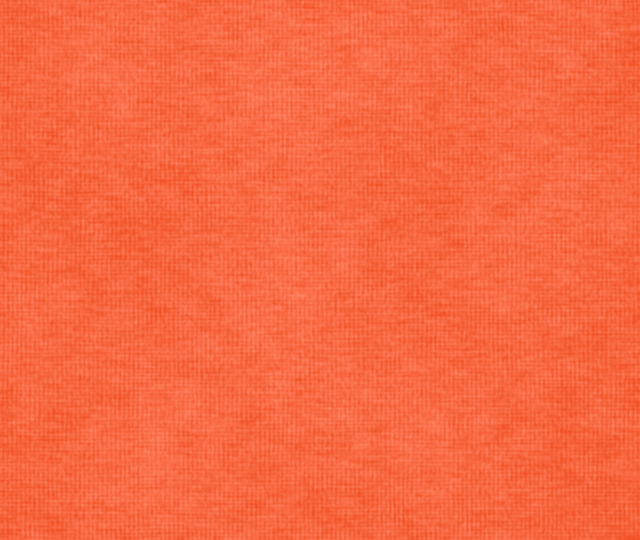
Write a Shadertoy shader that draws this texture.

```glsl
const vec3 DEEP_ORANGE = vec3(0.945, 0.325, 0.155);
const vec3 PALE_CORAL = vec3(1.0, 0.505, 0.375);

// Feature counts per canvas height
const float RIB_COUNT = 120.0;
const float ROW_COUNT = 144.0;
const vec2 NUB_SCALE = vec2(150.0, 75.0);
const vec2 GRAIN_SCALE = vec2(165.0, 150.0);
const vec2 STREAK_SCALE = vec2(24.0, 125.0);
const vec2 PATCH_SCALE = vec2(17.0, 22.0);
const vec2 CLOUD_SCALE = vec2(4.0, 3.5);

// Contribution of each feature to the tone
const float BASE_TONE = 0.50;
const float RIB_DEPTH = 0.13;
const float ROW_DEPTH = 0.07;
const float NUB_DEPTH = 0.34;
const float GRAIN_DEPTH = 0.28;
const float STREAK_DEPTH = 0.36;
const float PATCH_DEPTH = 0.22;
const float CLOUD_DEPTH = 0.22;
const float EDGE_SHADE = 0.13;
const float THREAD_WANDER = 0.003;
const float TAU = 6.2831853;

vec2 hashGradient(ivec2 cell) {
    uvec2 q = uvec2(cell) * uvec2(1597334677u, 3812015801u);
    uint h = q.x ^ q.y;
    h = (h ^ (h >> 16)) * 2146121005u;
    h = (h ^ (h >> 15)) * 2221713035u;
    h ^= h >> 16;
    float angle = TAU * float(h & 65535u) / 65536.0;
    return vec2(cos(angle), sin(angle));
}

float gradientNoise(vec2 p) {
    ivec2 cell = ivec2(floor(p));
    vec2 f = fract(p);
    vec2 u = f * f * f * (f * (f * 6.0 - 15.0) + 10.0);
    float a = dot(hashGradient(cell), f);
    float b = dot(hashGradient(cell + ivec2(1, 0)), f - vec2(1, 0));
    float c = dot(hashGradient(cell + ivec2(0, 1)), f - vec2(0, 1));
    float d = dot(hashGradient(cell + ivec2(1, 1)), f - vec2(1, 1));
    return mix(mix(a, b, u.x), mix(c, d, u.x), u.y);
}

// Vertical ribs crossed by fainter rows, both fading in and out
float knit(vec2 p) {
    vec2 wander = THREAD_WANDER * vec2(gradientNoise(p * vec2(9.0, 6.0)),
                                       gradientNoise(p * vec2(6.0, 9.0) + 31.7));
    vec2 thread = p + wander;
    float ribFade = 1.0 + 1.1 * gradientNoise(p * vec2(14.0, 20.0) + 57.3);
    float rowFade = 1.0 + 1.3 * gradientNoise(p * vec2(13.0, 18.0) + 83.1);
    float ribs = sin(TAU * RIB_COUNT * thread.x);
    float rows = sin(TAU * ROW_COUNT * thread.y);
    return RIB_DEPTH * ribFade * ribs + ROW_DEPTH * rowFade * rows;
}

// Upright nubs, fine grain and short horizontal streaks
float fibres(vec2 p) {
    float nubs = gradientNoise(p * NUB_SCALE + 11.3);
    float grain = gradientNoise(p * GRAIN_SCALE + 43.9);
    float streaks = gradientNoise(p * STREAK_SCALE + 71.2);
    return NUB_DEPTH * nubs + GRAIN_DEPTH * grain + STREAK_DEPTH * streaks;
}

// Broad wear and slightly darker side edges
float shading(vec2 p, vec2 uv) {
    float patches = gradientNoise(p * PATCH_SCALE + 19.6);
    float clouds = gradientNoise(p * CLOUD_SCALE + 5.4);
    float side = 2.0 * uv.x - 1.0;
    float edge = side * side * side * side;
    return PATCH_DEPTH * patches + CLOUD_DEPTH * clouds - EDGE_SHADE * edge;
}

void mainImage(out vec4 fragColor, in vec2 fragCoord) {
    vec2 uv = fragCoord / iResolution.xy;
    vec2 p = fragCoord / iResolution.y;
    float tone = BASE_TONE + knit(p) + fibres(p) + shading(p, uv);
    vec3 cloth = mix(DEEP_ORANGE, PALE_CORAL, clamp(tone, 0.0, 1.0));
    fragColor = vec4(cloth, 1.0);
}
```
